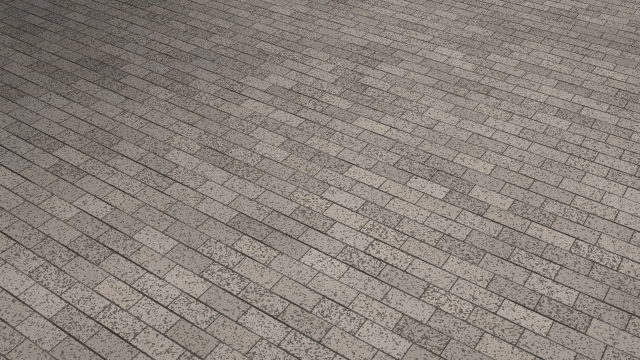
A Shadertoy shader for this texture:

```glsl
// Speckled granite pavers in running bond, seen in perspective across a plaza.
#define HORIZON 1.972          // height of the horizon, in canvas heights
#define COURSE_VANISH -2.546   // x where the courses converge
#define CROSS_VANISH 2.523     // x where the end joints converge
#define PAVER_SCALE vec2(10.58, 14.58) // pavers along a course, courses across
#define ROW_JOINT 0.032        // half widths, in course heights
#define END_JOINT 0.024
#define GRAIN 21.0             // speckle cells per course height
#define SPECKLE_STRENGTH 0.82
#define TONE_SPREAD 0.13       // brightness variation between pavers

const vec3 STONE = vec3(0.654, 0.625, 0.605);
const vec3 WARM_TINT = vec3(1.02, 1.00, 0.97);
const vec3 SPECKLE = vec3(0.330, 0.302, 0.283);
const vec3 JOINT = vec3(0.215, 0.195, 0.180);

float hash(vec2 p) {
    vec3 q = fract(p.xyx * 0.1031);
    q += dot(q, q.yzx + 33.33);
    return fract((q.x + q.y) * q.z);
}

float valueNoise(vec2 p) {
    vec2 cell = floor(p), f = fract(p);
    f = f * f * (3.0 - 2.0 * f);
    return mix(mix(hash(cell), hash(cell + vec2(1, 0)), f.x),
               mix(hash(cell + vec2(0, 1)), hash(cell + vec2(1, 1)), f.x), f.y);
}

// Canvas point to paving plane: x counts pavers, y counts courses.
vec2 toPaving(vec2 p) {
    return PAVER_SCALE * (p.x - vec2(CROSS_VANISH, COURSE_VANISH)) / (HORIZON - p.y);
}

float jointMask(float dist, float halfWidth, float soft) {
    return 1.0 - smoothstep(halfWidth - soft, halfWidth + soft, dist);
}

vec3 paving(vec2 plane, vec2 soft) {
    // Running bond with slightly uneven courses
    float row = floor(plane.y);
    float along = plane.x + 0.5 * mod(row, 2.0) + 0.2 * (hash(vec2(row, 7.0)) - 0.5);
    vec2 id = vec2(floor(along), row);
    vec2 surface = vec2(along * 2.0, plane.y);

    // Tone and tint of each paver
    float tone = 1.0 + TONE_SPREAD * (hash(id + 51.0) - 0.5);
    tone += 0.09 * (valueNoise(plane * vec2(0.7, 0.4)) - 0.5);
    vec3 color = STONE * tone * mix(vec3(1.0), WARM_TINT, hash(id + 83.0));

    // Fine dark mineral speckles, denser on some pavers
    float density = hash(id + 19.0);
    float threshold = mix(0.70, 0.56, density * density);
    float grain = mix(valueNoise(surface * GRAIN),
                      valueNoise(surface * GRAIN * 0.7 + 37.0), 0.25);
    float speckle = smoothstep(threshold - 0.14, threshold + 0.14, grain);
    color = mix(color, SPECKLE, SPECKLE_STRENGTH * speckle);

    // Joints: long ones uneven and partly filled, end ones finer
    vec2 edge = 0.5 - abs(fract(vec2(along, plane.y)) - 0.5);
    float wear = valueNoise(vec2(plane.x * 1.3, floor(plane.y + 0.5) * 5.0));
    float rowJoint = jointMask(edge.y, ROW_JOINT * (0.7 + 0.6 * wear), soft.y);
    float endJoint = jointMask(edge.x * 2.0, END_JOINT, soft.x * 2.0);
    float joint = max(rowJoint * mix(0.5, 1.0, wear), endJoint * 0.7);
    return mix(color, JOINT, joint);
}

// Uneven daylight: dim far left corner, gentle falloff at the other edges
float daylight(vec2 uv) {
    vec2 corner = (uv - vec2(0.0, 1.0)) * vec2(2.6, 1.9);
    vec2 centered = uv - vec2(0.48, 0.45);
    return (1.03 - 0.36 * exp(-dot(corner, corner))) * (1.0 - 0.20 * dot(centered, centered));
}

void mainImage(out vec4 fragColor, in vec2 fragCoord) {
    vec2 soft = 0.25 * fwidth(toPaving(fragCoord / iResolution.y));
    vec3 color = vec3(0.0);

    // Nine samples per pixel keep the fine grain smooth
    for (int i = 0; i < 9; i++) {
        vec2 offset = vec2(i % 3 - 1, i / 3 - 1) / 3.0;
        color += paving(toPaving((fragCoord + offset) / iResolution.y), soft) / 9.0;
    }
    fragColor = vec4(color * daylight(fragCoord / iResolution.xy), 1.0);
}
```
